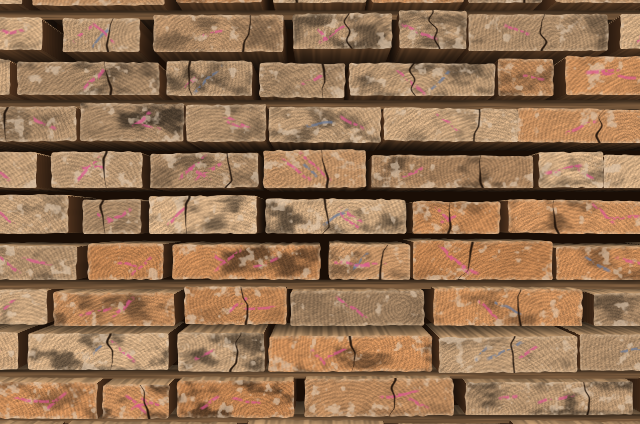
This pattern is drawn by a Shadertoy shader. Its source:

```glsl
// Stacked sawn planks seen end-on: rough end grain, cracks, chalk strokes and spacer battens.
const float PITCH = 0.109;          // row spacing, in canvas heights
const float BASE = 0.012;           // underside of the lowest row
const float HEIGHT = 0.086;         // mean plank thickness
const float WIDE = 0.325;           // mean plank width, bottom row
const float NARROW = 0.245;         // mean plank width, top row
const float WIDTH_JITTER = 0.6;
const float RING_FREQ = 750.0;
const int LAYERS = 24;              // depth slices
const float LAYER_STEP = 0.006;     // perspective scale per slice
const int BATTEN_LAYER = 5;
const vec2 VANISH = vec2(0.758, 0.478);
const vec3 GREY_WOOD = vec3(0.60, 0.48, 0.36);
const vec3 PALE_WOOD = vec3(0.83, 0.68, 0.52);
const vec3 RED_WOOD = vec3(0.77, 0.50, 0.29);
const vec3 TOP_WOOD = vec3(0.77, 0.61, 0.44);
const vec3 UNDER_WOOD = vec3(0.34, 0.23, 0.14);
const vec3 SIDE_WOOD = vec3(0.30, 0.19, 0.11);
const vec3 BATTEN = vec3(0.50, 0.37, 0.25);
const vec3 DARK = vec3(0.10, 0.055, 0.025);
const vec3 PINK = vec3(0.86, 0.34, 0.56);
const vec3 BLUE = vec3(0.40, 0.47, 0.60);

struct Plank { vec2 local, halfSize, id; float dist; };

float hash(vec2 p) {
    vec3 q = fract(p.xyx * 0.1031);
    q += dot(q, q.yzx + 33.33);
    return fract((q.x + q.y) * q.z);
}

float noise(vec2 p) {
    vec2 i = floor(p), f = fract(p);
    f *= f * (3.0 - 2.0 * f);
    return mix(mix(hash(i), hash(i + vec2(1, 0)), f.x),
               mix(hash(i + vec2(0, 1)), hash(i + vec2(1, 1)), f.x), f.y);
}

float fbm(vec2 p) {
    return 0.55 * noise(p) + 0.3 * noise(p * 2.1 + 7.0) + 0.15 * noise(p * 4.3 + 19.0);
}

// Jittered boundary between neighbouring planks of a row
float seam(float i, float row, float width) {
    float shift = hash(vec2(row, 7.0));
    return (i - shift + WIDTH_JITTER * (hash(vec2(i, row + 20.0)) - 0.5)) * width;
}

Plank plankAt(vec2 q) {
    float row = floor((q.y - BASE) / PITCH);
    float width = mix(WIDE, NARROW, row / 9.0);
    float i = floor(q.x / width + hash(vec2(row, 7.0)));
    if (q.x < seam(i, row, width)) i--;
    else if (q.x > seam(i + 1.0, row, width)) i++;
    Plank b;
    b.id = vec2(i, row);
    float h = hash(b.id + 3.1), gap = 0.002 + 0.022 * h * h;
    float left = seam(i, row, width) + gap, right = seam(i + 1.0, row, width) - gap;
    float tall = HEIGHT * (0.90 + 0.18 * hash(b.id + 5.7));
    b.halfSize = 0.5 * vec2(right - left, tall);
    b.local = q - vec2(0.5 * (left + right), BASE + row * PITCH + 0.5 * tall);
    b.local.y += 0.03 * (hash(b.id + 8.3) - 0.5) * b.local.x;
    // Rounded box with a ragged edge
    vec2 d = abs(b.local) - b.halfSize + 0.006;
    b.dist = length(max(d, 0.0)) + min(max(d.x, d.y), 0.0) - 0.006;
    b.dist += 0.004 * (noise(q * 70.0) - 0.4);
    return b;
}

vec3 endGrain(Plank b, float px) {
    vec2 p = b.local, seed = b.id * 17.3;
    vec3 col = mix(GREY_WOOD, PALE_WOOD, hash(b.id + 11.0));
    float red = smoothstep(0.5, 1.0, hash(b.id + 12.0) + 0.25 * step(b.id.y, 3.5));
    col = mix(col, RED_WOOD, 0.75 * red);
    // Growth rings, saw marks and fibre
    vec2 pith = vec2(hash(b.id + 13.0) - 0.5, hash(b.id + 14.0) - 0.9) * 0.22;
    float ring = sin(length(p - pith) * RING_FREQ + 7.0 * noise(p * 30.0 + seed));
    float saw = noise(vec2(p.x + 0.5 * p.y, p.y - 0.5 * p.x) * vec2(45.0, 330.0) + seed);
    col *= 0.82 + 0.06 * ring + 0.18 * saw + 0.18 * noise(p * 420.0);
    // Weathering and frayed pale rim
    float stain = smoothstep(0.45, 0.75, fbm(p * vec2(16.0, 24.0) + seed));
    col *= 1.0 - 0.55 * stain * hash(b.id + 15.0);
    float rim = smoothstep(-0.010, 0.0, b.dist) * noise(p * 160.0);
    col = mix(col, vec3(0.88, 0.77, 0.64), 0.6 * rim);
    col = mix(col, vec3(0.88, 0.79, 0.69), 0.6 * smoothstep(0.60, 0.78, fbm(p * 45.0 + seed)));
    // Chalk strokes
    for (int k = 0; k < 3; k++) {
        vec2 s = b.id + float(k) * 31.7;
        vec2 dir = normalize(vec2(1.0, 2.4 * hash(s + 21.0) - 1.2));
        vec2 r = p - vec2(hash(s + 22.0) - 0.5, 0.5 * hash(s + 23.0) - 0.25) * b.halfSize;
        float len = 0.022 + 0.035 * hash(s + 24.0);
        float across = abs(dot(r, vec2(-dir.y, dir.x)) + 0.006 * (noise(p * 35.0) - 0.5));
        float mask = smoothstep(0.0035 + px, 0.0008, across)
                   * smoothstep(len, len * 0.7, abs(dot(r, dir)))
                   * smoothstep(0.25, 0.6, noise(p * 140.0 + s)) * step(hash(s + 25.0), 0.6);
        col = mix(col, hash(s + 26.0) > 0.82 ? BLUE : PINK, 0.7 * mask);
    }
    // Drying crack, tapering across the thickness
    float x = p.x - (hash(b.id + 31.0) - 0.5) * b.halfSize.x;
    x += 0.02 * (noise(vec2(p.y * 45.0, seed.x + seed.y)) - 0.5) + 0.4 * p.y * (hash(b.id + 32.0) - 0.5);
    float taper = clamp(0.6 + (hash(b.id + 33.0) - 0.5) * 2.0 * p.y / b.halfSize.y, 0.0, 1.0);
    float crack = smoothstep(px, -px, abs(x) - 0.0028 * taper) * step(hash(b.id + 34.0), 0.6);
    return mix(col, DARK, 0.9 * crack);
}

// Long faces running back into the stack
vec3 flank(Plank b, float depth) {
    vec2 d = abs(b.local) - b.halfSize;
    vec3 col = d.x > d.y ? SIDE_WOOD : (b.local.y > 0.0 ? TOP_WOOD : UNDER_WOOD);
    float streak = noise(vec2(b.local.x * 160.0, b.id.y * 9.0));
    return col * (0.8 + 0.35 * streak) * exp(-9.0 * depth);
}

void mainImage(out vec4 fragColor, in vec2 fragCoord) {
    float px = 1.0 / iResolution.y;
    vec2 p = fragCoord * px;
    vec3 col = vec3(0.0);
    float clear = 1.0;
    // Composite depth slices front to back
    for (int k = 0; k < LAYERS && clear > 0.01; k++) {
        float depth = float(k) * LAYER_STEP;
        vec2 q = VANISH + (p - VANISH) * (1.0 + depth);
        Plank b = plankAt(q);
        float recess = hash(b.id + 41.0);
        int front = int(4.0 * recess * recess);
        float cover = k < front ? 0.0 : clear * clamp(0.5 - b.dist / px, 0.0, 1.0);
        if (cover > 0.0) col += cover * (k == front ? endGrain(b, px) : flank(b, depth));
        clear -= cover;
        if (k == BATTEN_LAYER && hash(vec2(b.id.y, 51.0)) < 0.75) {
            float y = fract((q.y - BASE) / PITCH);
            float band = clear * smoothstep(0.76, 0.78, y) * smoothstep(0.99, 0.96, y);
            float grain = noise(q * vec2(12.0, 300.0));
            col += band * BATTEN * (0.75 + 0.3 * grain) * mix(1.0, 0.5, smoothstep(0.84, 0.97, y));
            clear -= band;
        }
    }
    fragColor = vec4(col + clear * DARK, 1.0);
}
```
